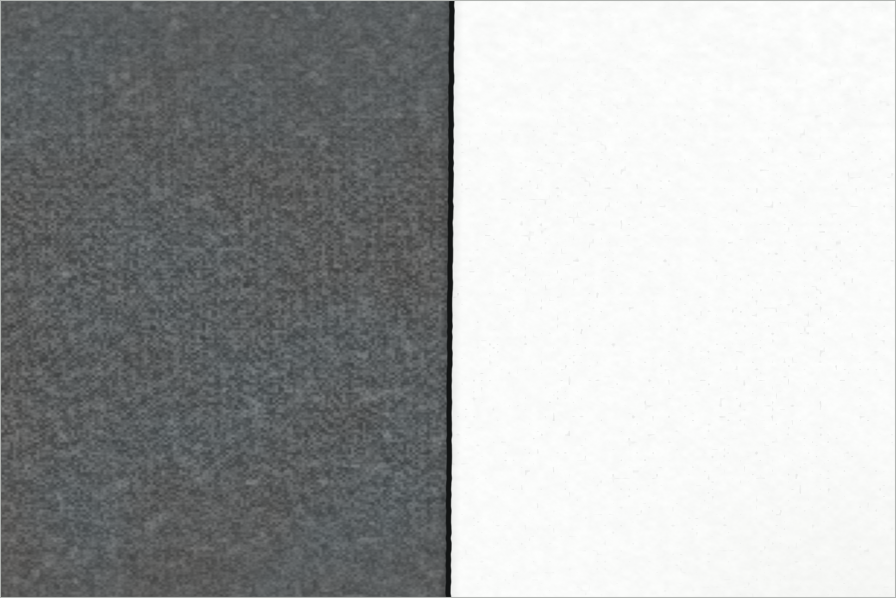
Give the GLSL for this texture, as a Shadertoy shader.

```glsl
// Two rough slabs side by side, charcoal left and white right, split by a dark
// slightly leaning seam. Layered value noise makes the grain, which is crispest
// at mid height and softens toward the top and bottom; a thin grey frame surrounds it.

const vec3 CHARCOAL = vec3(0.362, 0.366, 0.365);
const vec3 WHITE = vec3(0.981, 0.985, 0.981);
const vec3 SEAM = vec3(0.07, 0.08, 0.08);
const vec3 FRAME = vec3(0.70, 0.71, 0.70);
const float ASPECT = 1.5;

float hash(vec2 p) {
    return fract(sin(dot(p, vec2(127.1, 311.7))) * 43758.5453);
}

float valueNoise(vec2 p) {
    vec2 cell = floor(p);
    vec2 f = fract(p);
    f = f * f * (3.0 - 2.0 * f);
    float low = mix(hash(cell), hash(cell + vec2(1.0, 0.0)), f.x);
    float high = mix(hash(cell + vec2(0.0, 1.0)), hash(cell + vec2(1.0, 1.0)), f.x);
    return mix(low, high, f.y);
}

// Noise centred on zero, summed over octaves
float fractalNoise(vec2 p) {
    float sum = 0.0;
    float weight = 0.5;
    for (int i = 0; i < 3; i++) {
        sum += weight * (valueNoise(p) - 0.5);
        p = mat2(1.6, 1.2, -1.2, 1.6) * p + 17.3;
        weight *= 0.5;
    }
    return sum;
}

// Coverage of the region where d is positive
float cover(float d, float blur) {
    return smoothstep(-blur, blur, d);
}

vec3 charcoalSlab(vec2 p, float focus) {
    float fine = valueNoise(p * vec2(205.0, 240.0)) - 0.5;
    float grain = fractalNoise(p * vec2(85.0, 115.0));
    float cloud = fractalNoise(p * 7.0 + 4.0);
    float flecks = smoothstep(0.70, 0.95, valueNoise(p * vec2(48.0, 72.0) + 31.0));
    float light = fine * mix(0.07, 0.16, focus) + grain * 0.13 + cloud * 0.035;
    light += flecks * 0.055 - 0.004;
    vec3 tint = vec3(-0.006, 0.001, 0.005) * (1.0 + 6.0 * cloud);
    return CHARCOAL + light + tint;
}

vec3 whiteSlab(vec2 p, float focus) {
    float grain = fractalNoise(p * vec2(95.0, 120.0) + 60.0);
    float mottle = valueNoise(p * vec2(50.0, 75.0) + 9.0) - 0.5;
    float specks = smoothstep(0.84, 1.0, valueNoise(p * vec2(150.0, 165.0) + 80.0));
    float light = grain * 0.035 + mottle * 0.018 * smoothstep(0.45, 1.0, p.y);
    light -= specks * mix(0.015, 0.065, focus);
    float corner = smoothstep(0.9, 1.5, p.x) * smoothstep(0.35, 0.0, p.y);
    return WHITE + light - corner * vec3(0.018, 0.018, 0.022);
}

void mainImage(out vec4 fragColor, in vec2 fragCoord) {
    vec2 uv = fragCoord / iResolution.xy;
    vec2 p = uv * vec2(ASPECT, 1.0);
    float pixel = 1.0 / iResolution.y;
    float focus = 1.0 - smoothstep(0.15, 0.55, abs(p.y - 0.45));

    // Seam centre leans right with height; its edges are slightly ragged
    float ragged = (valueNoise(vec2(p.y * 110.0, 3.0)) - 0.5) * 0.0015;
    float offset = p.x - mix(0.7505, 0.7565, p.y);
    float blur = max(0.0016, 0.6 * pixel);

    // Slabs, with the charcoal edge falling into shadow
    vec3 dark = charcoalSlab(p, focus);
    dark *= 1.0 - 0.15 * smoothstep(-0.018, -0.004, offset);
    vec3 pale = whiteSlab(p, focus);
    pale -= 0.045 * smoothstep(0.022, 0.004, offset);

    vec3 color = mix(dark, SEAM, cover(offset + 0.0045 + ragged, blur));
    color = mix(color, pale, cover(offset - 0.0042 + ragged, blur));

    // Thin frame along the canvas border
    vec2 inset = min(p, vec2(ASPECT, 1.0) - p);
    float border = 1.0 - cover(min(inset.x, inset.y) - 0.0019, 0.5 * pixel);
    color = mix(color, FRAME, border);

    fragColor = vec4(clamp(color, 0.0, 1.0), 1.0);
}
```
